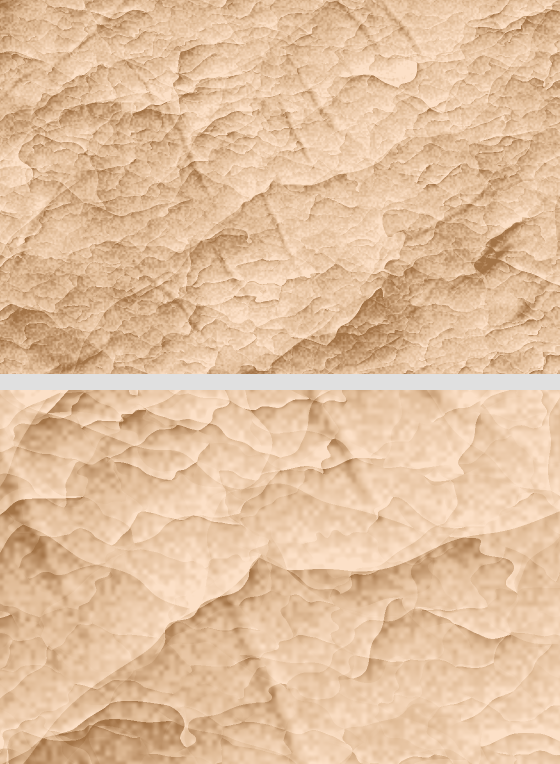
Top, the full canvas; bottom, a detail of the centre.
A Shadertoy shader for this texture:

```glsl
const vec3 SHADOW = vec3(0.68, 0.50, 0.33);
const vec3 KRAFT = vec3(0.88, 0.735, 0.59);
const vec3 HIGHLIGHT = vec3(0.975, 0.86, 0.755);
const vec2 LIGHT_DIR = vec2(-0.45, 0.89);
const float BASE_TONE = 0.72;
const float CREASE_WIDTH = 0.09;    // in cells
const float CREASE_DEPTH = 1.35;
const float FACET_TILT = 0.6;
const float FACET_VARIATION = 0.5;
const int FOLD_COUNT = 18;
const float FOLD_WIDTH = 0.006;     // in canvas heights
const float FOLD_DEPTH = 0.34;
const float PATCH_DEPTH = 0.34;
const float VIGNETTE = 0.22;
const float GRAIN_SCALE = 210.0;
const float GRAIN_DEPTH = 0.40;

float hash(vec2 p) {
    vec3 q = fract(p.xyx * vec3(0.1031, 0.1030, 0.0973));
    q += dot(q, q.yzx + 33.33);
    return fract((q.x + q.y) * q.z);
}

vec2 hash2(vec2 p) {
    return vec2(hash(p), hash(p + 71.7));
}

float noise(vec2 p) {
    vec2 i = floor(p), f = fract(p);
    f = f * f * (3.0 - 2.0 * f);
    return mix(mix(hash(i), hash(i + vec2(1, 0)), f.x),
               mix(hash(i + vec2(0, 1)), hash(i + vec2(1, 1)), f.x), f.y);
}

vec2 wobble(vec2 p) {
    return vec2(noise(p), noise(p + 43.3)) - 0.5;
}

mat2 rotation(float a) {
    float c = cos(a), s = sin(a);
    return mat2(c, s, -s, c);
}

// Light on tilted Voronoi facets with embossed borders
float facets(vec2 p, vec2 light) {
    vec2 cell = floor(p), nearId = cell, nextId = cell;
    vec2 near = vec2(8.0), next = vec2(9.0);
    for (int y = -1; y <= 1; y++)
    for (int x = -1; x <= 1; x++) {
        vec2 id = cell + vec2(x, y);
        vec2 d = id + hash2(id) - p;
        if (dot(d, d) < dot(near, near)) {
            next = near; nextId = nearId;
            near = d; nearId = id;
        } else if (dot(d, d) < dot(next, next)) {
            next = d; nextId = id;
        }
    }
    vec2 across = normalize(next - near + 1e-5);
    float border = dot(0.5 * (near + next), across);
    float strength = 1.5 * hash(nearId + nextId + 0.37) - 0.4;
    float crease = strength * dot(across, light) * exp(-border / CREASE_WIDTH);
    return FACET_TILT * dot(near, light)
         + FACET_VARIATION * (hash(nearId + 5.9) - 0.5)
         - CREASE_DEPTH * crease;
}

// Four sizes of crumpling, each stretched sideways and turned
float crumple(vec2 p) {
    float sum = 0.0, scale = 3.5;
    vec4 depth = vec4(0.21, 0.28, 0.31, 0.25);
    vec4 turn = vec4(-0.6, 0.4, -0.25, 0.3);
    for (int i = 0; i < 4; i++) {
        mat2 r = rotation(turn[i]);
        vec2 q = r * (p * scale) * vec2(0.78, 1.2) + 17.3 * float(i + 1);
        q += 0.5 * wobble(q * 1.3) + 0.22 * wobble(q * 4.1);
        float local = 0.5 + noise(p * 4.0 + 9.1 * float(i));
        sum += depth[i] * local * facets(q, r * LIGHT_DIR);
        scale *= 1.9;
    }
    return sum;
}

// Long folds: falling in the middle, rising near the sides
float folds(vec2 p, float aspect) {
    float sum = 0.0;
    p += 0.035 * wobble(p * 9.0) + 0.012 * wobble(p * 31.0);
    for (int i = 0; i < FOLD_COUNT; i++) {
        float k = float(i);
        vec2 r = hash2(vec2(k, 3.7)), s = hash2(vec2(k, 19.1));
        float x = (k + r.x) / float(FOLD_COUNT);
        float side = step(0.24, abs(x - 0.5));
        float angle = mix(-0.85, 0.82, side) + 0.6 * (s.x - 0.5);
        vec2 q = (p - vec2(x * aspect, r.y)) * rotation(angle);
        float taper = smoothstep(mix(0.12, 0.32, s.y), 0.0, abs(q.x));
        float u = q.y / (FOLD_WIDTH * (0.5 + taper));
        sum += taper * (0.6 * exp(-(u - 1.8) * (u - 1.8)) - exp(-u * u));
    }
    return sum;
}

vec3 paper(vec2 p, float aspect) {
    vec2 centred = vec2(p.x / aspect, p.y) * 2.0 - 1.0;
    float rim = dot(centred * centred, centred * centred);

    // Darker slanting patches, mostly low and to the sides
    vec2 slanted = rotation(-0.6) * p * vec2(2.6, 5.5);
    float stain = noise(slanted + 1.2 * wobble(p * 6.0) + 12.4);
    float bias = 0.45 + 0.4 * abs(centred.x) - 0.25 * centred.y;
    float patchTone = smoothstep(0.55, 0.8, stain) * bias;

    float tone = BASE_TONE + crumple(p) + FOLD_DEPTH * folds(p, aspect);
    tone -= PATCH_DEPTH * patchTone + VIGNETTE * 0.5 * rim;
    tone += GRAIN_DEPTH * (noise(p * GRAIN_SCALE) - 0.5);
    vec3 dark = mix(SHADOW, KRAFT, clamp(tone * 2.0, -0.2, 1.0));
    return mix(dark, HIGHLIGHT, clamp(tone * 2.0 - 1.0, 0.0, 1.15));
}

void mainImage(out vec4 fragColor, in vec2 fragCoord) {
    float aspect = iResolution.x / iResolution.y;
    vec3 colour = vec3(0.0);
    for (int i = 0; i < 4; i++) {
        vec2 shift = vec2(i % 2, i / 2) * 0.5 - 0.25;
        colour += paper((fragCoord + shift) / iResolution.y, aspect);
    }
    fragColor = vec4(colour / 4.0, 1.0);
}
```
